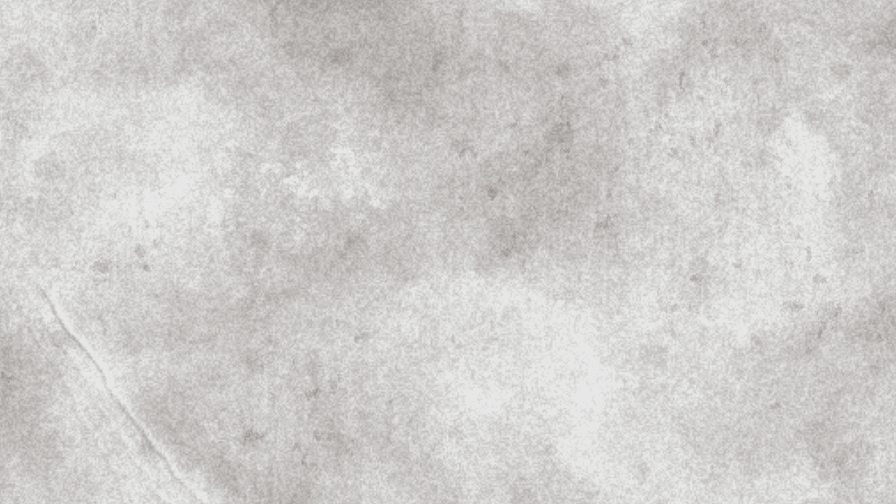
This texture is drawn by a Shadertoy shader. Its source:

```glsl
#define DARK_PLASTER vec3(0.750, 0.738, 0.727)
#define LIGHT_PLASTER vec3(0.852, 0.851, 0.843)
#define BASE_TONE 0.56
#define CLOUD_CONTRAST 3.3
#define RELIEF_STRENGTH 1.5
#define GRAIN_STRENGTH 0.80
#define STREAK_STRENGTH 0.50
#define SPECK_STRENGTH 0.85
#define CREASE_STRENGTH 0.60
#define VEIN_STRENGTH 0.35

float hash(vec2 p) {
    vec3 q = fract(vec3(p.xyx) * 0.1031);
    q += dot(q, q.yzx + 33.33);
    return fract((q.x + q.y) * q.z);
}

float noise(vec2 p) {
    vec2 cell = floor(p), f = fract(p);
    f = f * f * (3.0 - 2.0 * f);
    float low = mix(hash(cell), hash(cell + vec2(1, 0)), f.x);
    float high = mix(hash(cell + vec2(0, 1)), hash(cell + vec2(1, 1)), f.x);
    return mix(low, high, f.y);
}

float fbm(vec2 p) {
    float sum = 0.0, total = 0.0, amplitude = 0.5;
    for (int i = 0; i < 6; i++) {
        sum += amplitude * noise(p);
        total += amplitude;
        p = mat2(1.6, 1.2, -1.2, 1.6) * p + 7.3;
        amplitude *= 0.58;
    }
    return sum / total;
}

float glow(vec2 p, vec2 center, vec2 radius) {
    vec2 d = (p - center) / radius;
    return exp(-dot(d, d));
}

// Soft stains, darker in the upper middle and the corners
float clouds(vec2 p) {
    vec2 warp = vec2(fbm(p * 4.0 + 11.0), fbm(p * 4.0 + 37.0)) - 0.5;
    vec2 q = p + 0.35 * warp;
    float tone = CLOUD_CONTRAST * (fbm(q * 4.0 + 4.0) - 0.5);
    tone -= 0.65 * glow(q, vec2(1.02, 0.57), vec2(0.24, 0.17));
    tone -= 0.40 * glow(q, vec2(0.90, 0.92), vec2(0.45, 0.16));
    tone -= 0.80 * glow(q, vec2(0.12, 0.06), vec2(0.20, 0.17));
    tone -= 0.80 * glow(q, vec2(1.74, 0.92), vec2(0.14, 0.12));
    tone -= 0.60 * glow(q, vec2(0.70, 0.12), vec2(0.15, 0.07));
    tone += 0.25 * glow(q, vec2(0.22, 0.75), vec2(0.25, 0.30));
    return tone + 0.25 * glow(q, vec2(1.10, 0.25), vec2(0.50, 0.20));
}

// Small round damp spots, one in some of the cells
float dampSpots(vec2 p) {
    vec2 grid = p * 5.0, cell = floor(grid);
    vec2 center = 0.3 + 0.4 * vec2(hash(cell + 5.0), hash(cell + 9.0));
    float radius = mix(0.08, 0.20, hash(cell + 3.0));
    float d = length(fract(grid) - center) + 0.16 * (fbm(p * 30.0) - 0.5);
    return step(0.65, hash(cell)) * smoothstep(radius, radius * 0.2, d);
}

// Folds running down to the right in the lower left
float creases(vec2 p) {
    vec2 q = p - vec2(0.08, 0.48);
    float along = dot(q, vec2(0.578, -0.816));
    float across = dot(q, vec2(0.816, 0.578));
    across += 0.05 * (noise(vec2(along * 5.0, 2.0)) - 0.5);
    across += 0.012 * (noise(vec2(along * 28.0, 8.0)) - 0.5);
    float shade = 0.0;
    for (int i = 0; i < 3; i++) {
        float k = float(i);
        float d = across + k * (0.025 + 0.05 * along);
        float fade = (0.4 + noise(vec2(along * 9.0, k * 5.0))) / (1.0 + 0.8 * k);
        float ridge = exp(-pow(d / 0.006, 2.0));
        float groove = exp(-pow((d + 0.010) / 0.004, 2.0));
        shade += fade * (ridge - 1.3 * groove + 0.3 * exp(-pow(d / 0.04, 2.0)));
    }
    return shade * smoothstep(-0.05, 0.12, along);
}

void mainImage(out vec4 fragColor, in vec2 fragCoord) {
    vec2 p = fragCoord / iResolution.y;
    float tone = BASE_TONE + clouds(p) - 0.55 * dampSpots(p);

    // Wrinkled paper lit from the upper left
    vec2 lightStep = vec2(-0.004, 0.004);
    tone += RELIEF_STRENGTH * (fbm(p * 11.0) - fbm((p + lightStep) * 11.0));
    tone += CREASE_STRENGTH * creases(p);

    // Faint vertical runs and worn dark specks
    float worn = smoothstep(0.44, 0.62, fbm(p * 4.0 + 60.0));
    float runs = noise(p * vec2(75.0, 5.0)) + noise(p * vec2(150.0, 22.0)) - 1.0;
    tone += STREAK_STRENGTH * runs * mix(0.15, 0.6, worn);
    float specks = smoothstep(0.64, 0.76, fbm(p * vec2(48.0, 36.0) + 19.0));
    tone -= SPECK_STRENGTH * specks * mix(0.25, 1.0, worn);

    // Pale broken veins and chips left of the middle
    float vein = smoothstep(0.020, 0.0, abs(fbm(p * vec2(7.0, 5.0) + 25.0) - 0.5));
    tone += VEIN_STRENGTH * vein * smoothstep(0.50, 0.68, noise(p * 9.0 + 70.0));
    float chips = smoothstep(0.54, 0.70, fbm(p * 42.0 + 80.0));
    tone += 0.9 * chips * glow(p, vec2(0.62, 0.65), vec2(0.24, 0.13));

    // Fine grain
    float grain = 0.8 * noise(p * 140.0) + 1.2 * noise(p * 285.0 + 31.0) - 1.0;
    tone += GRAIN_STRENGTH * grain;

    fragColor = vec4(mix(DARK_PLASTER, LIGHT_PLASTER, clamp(tone, -1.5, 1.5)), 1.0);
}
```
